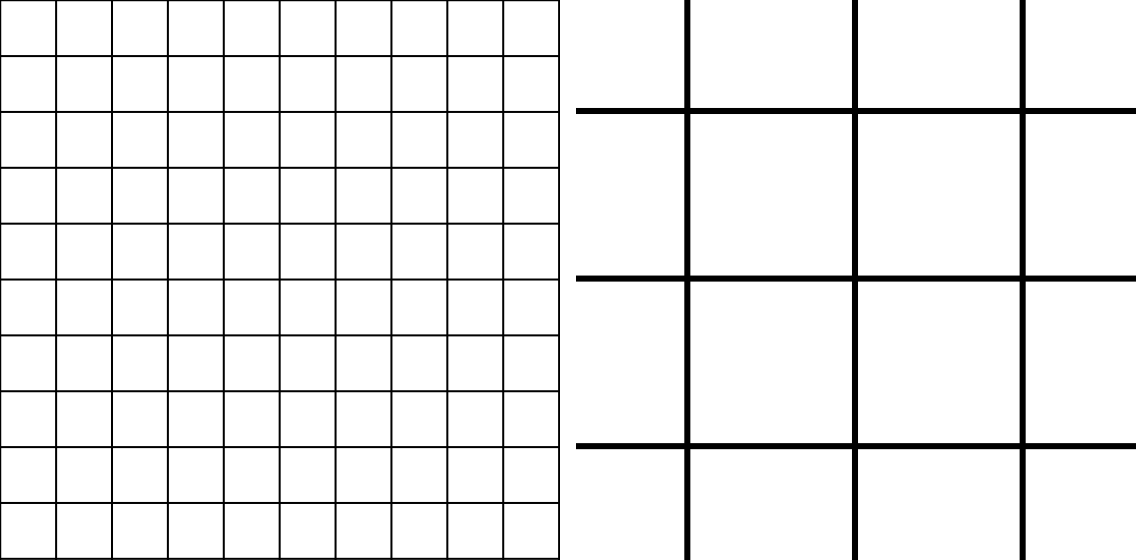
Left, the full canvas; right, a detail of the centre.
Give the GLSL for this pattern, as a three.js fragment shader.

```glsl
// Plain square grid: ten by ten white cells ruled with thin black lines.
// Each axis folds into the distance to its nearest evenly spaced line,
// which becomes antialiased ink coverage; the two axes are then combined.

varying vec2 vUv;

const vec3 PAPER = vec3(1.0);
const vec3 INK = vec3(0.0);
const vec2 PITCH = vec2(0.0998, 0.09975);  // spacing of lines, across and down
const vec2 FIRST_LINE = vec2(0.0004);      // offset from the top left corner
const float LINE_WIDTH = 0.0036;

// Distance on each axis to the nearest line of a regular ruling.
vec2 rulingDistance(vec2 p, vec2 first, vec2 pitch) {
  vec2 cell = fract((p - first) / pitch + 0.5) - 0.5;
  return abs(cell) * pitch;
}

// Share of a sample footprint covered by a line of the given width.
vec2 lineCoverage(vec2 dist, float width, vec2 footprint) {
  return clamp((0.5 * width - dist) / footprint + 0.5, 0.0, 1.0);
}

void main() {
  // Measure rows downward from the top edge.
  vec2 p = vec2(vUv.x, 1.0 - vUv.y);
  vec2 footprint = max(fwidth(vUv), vec2(1e-5));

  vec2 dist = rulingDistance(p, FIRST_LINE, PITCH);
  vec2 ink = lineCoverage(dist, LINE_WIDTH, footprint);

  // Union of the vertical and horizontal lines.
  float coverage = 1.0 - (1.0 - ink.x) * (1.0 - ink.y);
  gl_FragColor = vec4(mix(PAPER, INK, coverage), 1.0);
}
```
